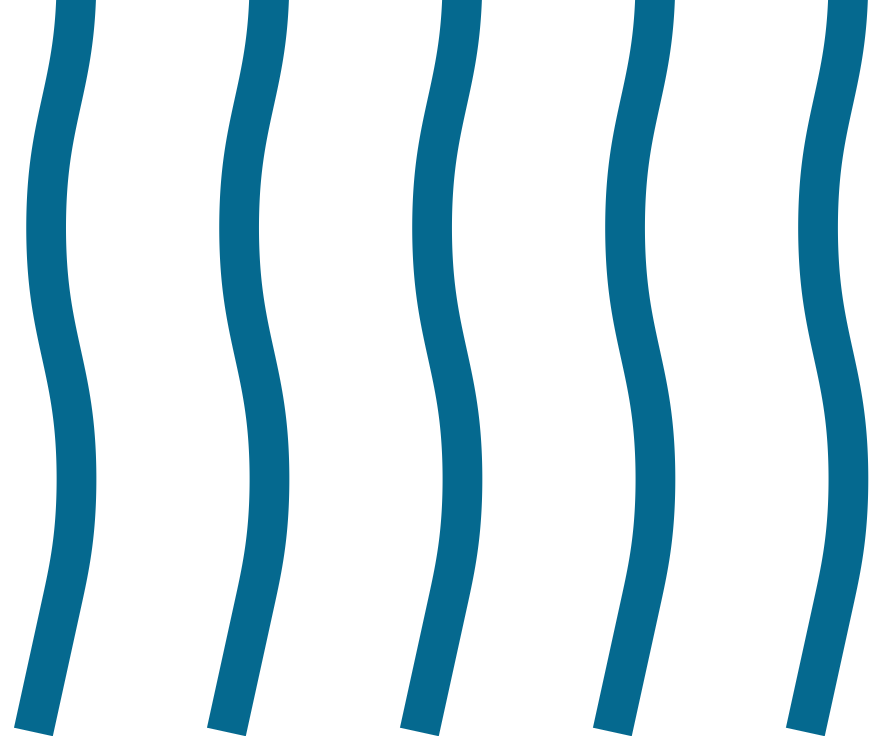
This pattern is drawn by a Shadertoy shader. Its source:

```glsl
// Five wavy blue ribbons hang side by side on white, one per repeat across.
// Each is a band around a two-harmonic wave that leaves along its tangent
// into a straight tail, cut square at the foot.

const float PI = 3.14159265;

// Centre line at depth y: x = position, y = slope dx/dy
vec2 centreLine(float y) {
    const float crest = 0.6508, halfPeriod = 0.3413, amplitude = 0.02143;
    float bend = min(y, crest + 0.5 * halfPeriod);   // the wave stops here
    float t = PI * (bend - crest) / halfPeriod;
    float slope = -amplitude * PI / halfPeriod * (sin(t) - sin(3.0 * t) / 9.0);
    float x = 0.0833 + amplitude * (cos(t) - cos(3.0 * t) / 27.0);
    return vec2(x + slope * (y - bend), slope);
}

// Signed distance to one ribbon, negative inside
float ribbon(vec2 p) {
    vec2 line = centreLine(p.y);
    float side = abs(p.x - line.x) / sqrt(1.0 + line.y * line.y) - 0.027;

    // Square cut across the tail
    const float footY = 0.9945;
    vec2 foot = centreLine(footY);
    float cut = dot(p - vec2(foot.x, footY), normalize(vec2(foot.y, 1.0)));
    return max(side, cut);
}

void mainImage(out vec4 fragColor, in vec2 fragCoord) {
    // Canvas height is one unit, depth measured down from the top
    vec2 p = vec2(fragCoord.x, iResolution.y - fragCoord.y) / iResolution.y;
    p.x = mod(p.x, 0.2622);

    // One pixel of edge smoothing
    float ink = clamp(0.5 - ribbon(p) * iResolution.y, 0.0, 1.0);
    fragColor = vec4(mix(vec3(1.0), vec3(0.02, 0.41, 0.56), ink), 1.0);
}
```
